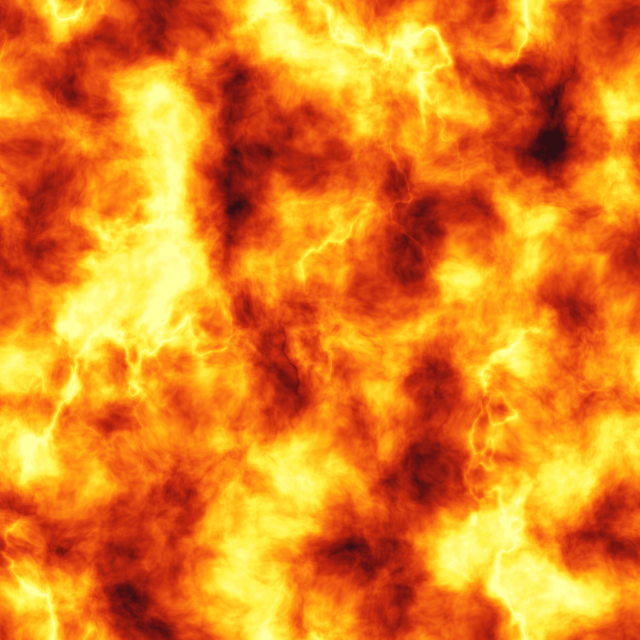
Write a Shadertoy shader that draws this texture.

```glsl
// Seamless molten fire: billowing heat clouds crossed by thin glowing veins.
#define CLOUD_CELLS ivec2(5, 5)
#define VEIN_CELLS ivec2(3, 2)
#define CREASE_CELLS ivec2(6, 5)
#define CLOUD_CONTRAST 3.6
#define CLOUD_GAIN 0.57
#define WARP 0.03
#define HALO_GLOW 1.0
#define HALO_FALLOFF 9.0
#define CORE_GLOW 1.1
#define CORE_FALLOFF 34.0
#define CREASE_DEPTH 1.4
#define HEAT_OFFSET -0.15

// Integer hash giving a unit gradient for a lattice point
vec2 latticeGradient(ivec2 cell, uint seed) {
    uint h = uint(cell.x) * 1597334677u ^ uint(cell.y) * 3812015801u ^ seed * 2654435769u;
    h = (h ^ (h >> 16)) * 2146121005u;
    h = (h ^ (h >> 15)) * 2221713035u;
    h ^= h >> 16;
    vec2 v = vec2(float(h & 65535u), float(h >> 16)) / 65535.0 - 0.5;
    return normalize(v + 1e-5);
}

// Gradient noise that wraps after a whole number of cells;
// each seed shifts the lattice so that layers do not line up
float wrappedNoise(vec2 uv, ivec2 cells, uint seed) {
    vec2 p = uv * vec2(cells) + fract(float(seed) * vec2(0.618, 0.414));
    vec2 i = floor(p);
    vec2 f = p - i;
    vec2 w = f * f * f * (f * (f * 6.0 - 15.0) + 10.0);
    // Whole-number remainder of a positive index keeps the wrap exact
    ivec2 lo = (ivec2(i) + 4 * cells) % cells;
    ivec2 hi = (lo + 1) % cells;
    float a = dot(latticeGradient(lo, seed), f);
    float b = dot(latticeGradient(ivec2(hi.x, lo.y), seed), f - vec2(1.0, 0.0));
    float c = dot(latticeGradient(ivec2(lo.x, hi.y), seed), f - vec2(0.0, 1.0));
    float d = dot(latticeGradient(hi, seed), f - 1.0);
    return mix(mix(a, b, w.x), mix(c, d, w.x), w.y);
}

float fractalNoise(vec2 uv, ivec2 cells, int octaves, float gain, uint seed) {
    float sum = 0.0;
    float amplitude = 1.0;
    for (int i = 0; i < octaves; i++) {
        sum += amplitude * wrappedNoise(uv, cells, seed + uint(i) * 17u);
        amplitude *= gain;
        cells *= 2;
    }
    return sum;
}

// Colour ramp from char through red and orange to pale yellow
vec3 fireColor(float heat) {
    const float stops[8] = float[8](-2.8, -1.96, -1.15, -0.5, 0.09, 0.63, 1.34, 2.4);
    const vec3 colors[8] = vec3[8](
        vec3(0.20, 0.05, 0.07), vec3(0.51, 0.08, 0.06),
        vec3(0.77, 0.16, 0.06), vec3(0.92, 0.32, 0.07),
        vec3(0.99, 0.52, 0.07), vec3(1.00, 0.71, 0.07),
        vec3(1.00, 0.93, 0.24), vec3(1.00, 1.00, 0.62));
    vec3 color = colors[0];
    for (int i = 1; i < 8; i++) {
        float t = clamp((heat - stops[i - 1]) / (stops[i] - stops[i - 1]), 0.0, 1.0);
        color = mix(color, colors[i], t);
    }
    return color;
}

void mainImage(out vec4 fragColor, in vec2 fragCoord) {
    vec2 uv = fragCoord / iResolution.xy;

    // Bend the domain so that the clouds curl
    vec2 bend = vec2(fractalNoise(uv, ivec2(5), 4, 0.5, 101u),
                     fractalNoise(uv, ivec2(5), 4, 0.5, 211u));
    vec2 warped = uv + WARP * bend;

    // Billowing heat
    float cloud = fractalNoise(warped, CLOUD_CELLS, 6, CLOUD_GAIN, 7u);
    float heat = CLOUD_CONTRAST * cloud + HEAT_OFFSET;

    // Veins along the zero line of a second field, fading in and out
    float veinField = abs(fractalNoise(warped, VEIN_CELLS, 6, 0.5, 331u));
    float presence = wrappedNoise(uv, ivec2(3), 419u) + 0.35 * cloud;
    float veinMask = smoothstep(-0.25, 0.2, presence);
    heat += veinMask * (HALO_GLOW * exp(-HALO_FALLOFF * veinField)
                      + CORE_GLOW * exp(-CORE_FALLOFF * veinField));

    // Faint wisps, bright in some places and dark in others
    float creaseField = abs(fractalNoise(warped, CREASE_CELLS, 5, 0.52, 523u));
    float creaseSign = wrappedNoise(uv, ivec2(4), 613u);
    heat += CREASE_DEPTH * creaseSign * exp(-18.0 * creaseField);

    fragColor = vec4(fireColor(heat), 1.0);
}
```
